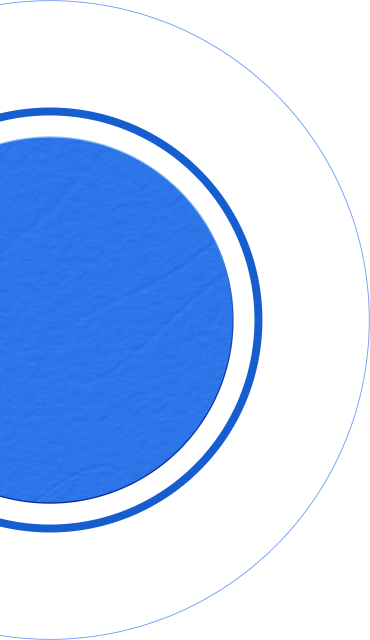
A WebGL 2 fragment shader for this background:

```glsl
#version 300 es
precision highp float;
uniform vec2 u_resolution;
out vec4 outColor;

float hash(vec2 p) {
  vec3 q = fract(vec3(p.xyx) * 0.1031);
  q += dot(q, q.yzx + 33.33);
  return fract((q.x + q.y) * q.z);
}

float noise(vec2 p) {
  vec2 i = floor(p), f = fract(p);
  f = f * f * (3.0 - 2.0 * f);
  return mix(mix(hash(i), hash(i + vec2(1, 0)), f.x),
             mix(hash(i + vec2(0, 1)), hash(i + vec2(1, 1)), f.x), f.y);
}

// Antialiased coverage of the region where d < 0
float fill(float d) {
  return clamp(0.5 - d * u_resolution.y, 0.0, 1.0);
}

float band(float d, float halfWidth) {
  return fill(d - halfWidth) - fill(d + halfWidth);
}

// Plaster height: fine grain, soft lumps and a few long creases
float plaster(vec2 p) {
  float h = 0.0, amp = 0.5;
  vec2 q = p * vec2(75.0, 105.0) + 40.0;
  for (int i = 0; i < 3; i++) {
    h += amp * noise(q);
    q = mat2(1.6, 1.2, -1.2, 1.6) * q + 17.0;
    amp *= 0.6;
  }
  vec2 along = mat2(0.8, -0.6, 0.6, 0.8) * p;
  float crease = abs(noise(along * vec2(5.0, 11.0) + 23.0) - 0.5);
  return h + 0.35 * smoothstep(0.0, 0.05, crease);
}

void main() {
  vec2 p = gl_FragCoord.xy / u_resolution.y;
  vec2 fromCenter = p - vec2(0.078, 0.5);
  float r = length(fromCenter);
  float up = fromCenter.y / max(r, 0.001);

  // Thin outer circle and thick ring on white
  vec3 color = vec3(1.0);
  color = mix(color, vec3(0.42, 0.62, 0.96), band(r - 0.4990, 0.0007));
  color = mix(color, vec3(0.085, 0.365, 0.815), band(r - 0.3258, 0.0062));

  // Disc with relief lit from the upper left
  float relief = plaster(p) - plaster(p + vec2(-0.0015, 0.003));
  vec3 disc = vec3(0.175, 0.457, 0.912) + relief * vec3(0.07, 0.08, 0.07);

  // Bevel: pale rim above, navy rim below
  float rim = 1.0 - fill(r - 0.2850);
  vec3 rimColor = mix(vec3(0.0, 0.12, 0.56), vec3(0.58, 0.79, 0.95),
                      smoothstep(-0.25, 0.75, up));
  disc = mix(disc, rimColor, rim * mix(0.6, 0.9, abs(up)));
  color = mix(color, disc, fill(r - 0.2870));

  outColor = vec4(color, 1.0);
}
```
